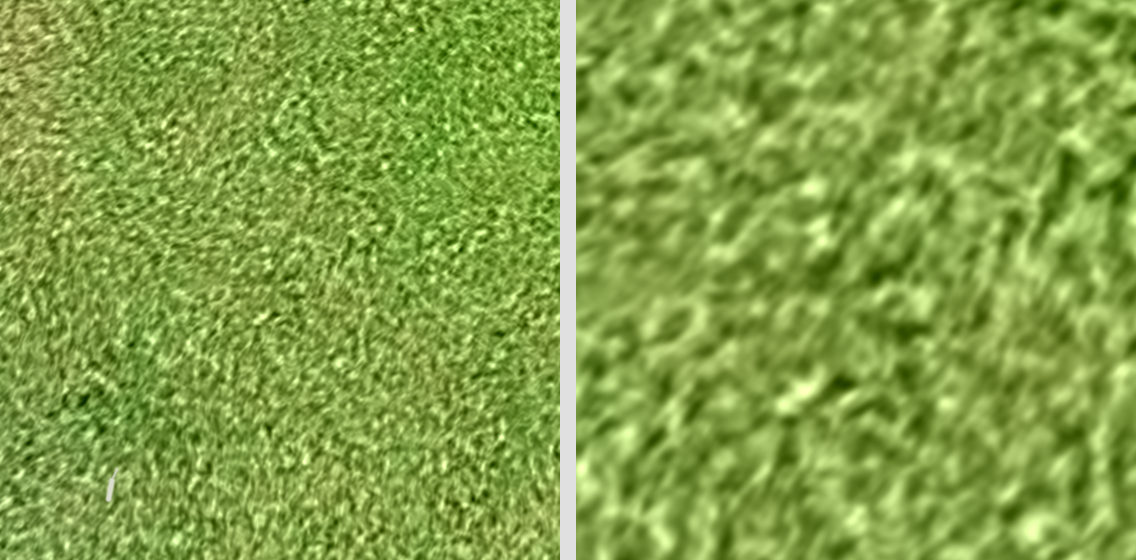
Left, the full canvas; right, a detail of the centre.
Reproduce this texture procedurally as a Shadertoy shader.

```glsl
// Sunlit mown lawn: short slanted blades, uneven green and dry patches, one pale fleck.

vec2 hash22(vec2 p) {
    vec3 q = fract(vec3(p.xyx) * vec3(0.1031, 0.1030, 0.0973));
    q += dot(q, q.yzx + 33.33);
    return fract((q.xx + q.yz) * q.zy);
}

float cornerSlope(vec2 cell, vec2 offset) {
    return dot(hash22(cell) * 2.0 - 1.0, offset);
}

float gradientNoise(vec2 p) {
    vec2 i = floor(p), f = p - i;
    vec2 u = f * f * f * (f * (f * 6.0 - 15.0) + 10.0);
    vec2 e = vec2(1.0, 0.0);
    return mix(mix(cornerSlope(i, f), cornerSlope(i + e, f - e), u.x),
               mix(cornerSlope(i + e.yx, f - e.yx), cornerSlope(i + 1.0, f - 1.0), u.x), u.y);
}

// Streaks running along the given angle, with a finer second octave
float blades(vec2 p, float angle, float seed) {
    vec2 along = vec2(cos(angle), sin(angle));
    vec2 q = vec2(dot(p, along), dot(p, vec2(-along.y, along.x)));
    q = q * vec2(41.0, 68.0) + 200.0 + seed * 37.3;
    return gradientNoise(q) + 0.5 * gradientNoise(q * 1.8 + 71.7);
}

// Blend of blade directions: steep at the bottom, flatter further up
float lawn(vec2 p, vec2 uv, float farGreen) {
    float lean = 1.12 - 0.45 * uv.y + 0.9 * gradientNoise(uv * 4.0 + 90.0);
    float sum = 0.0, power = 0.0;
    for (int i = 0; i < 5; i++) {
        float angle = 0.3 + 0.35 * float(i);
        float weight = exp(-pow((angle - lean) / 0.33, 2.0));
        sum += weight * blades(p, angle, float(i));
        power += weight * weight;
    }
    // Crossing blades make the far turf less directional
    float crossing = 0.35 + 0.5 * farGreen;
    sum += crossing * blades(p, 2.5, 7.0);
    return sum * inversesqrt(power + crossing * crossing);
}

// Distance to a segment
float segmentDistance(vec2 p, vec2 a, vec2 b) {
    vec2 d = b - a;
    return length(p - a - d * clamp(dot(p - a, d) / dot(d, d), 0.0, 1.0));
}

void mainImage(out vec4 fragColor, in vec2 fragCoord) {
    vec2 uv = fragCoord / iResolution.y;

    // Mild perspective and a wobble that bends the blades
    vec2 p = vec2((uv.x - 0.5) * (1.0 + 0.2 * uv.y), uv.y + 0.12 * uv.y * uv.y);
    p += 0.006 * vec2(gradientNoise(uv * 28.0 + 11.0), gradientNoise(uv * 28.0 + 53.0));

    // Broad zones of the turf
    float farGreen = smoothstep(0.6, 0.05, length(uv - vec2(0.97, 0.83)));
    float dryCorner = smoothstep(0.35, 0.0, length((uv - vec2(0.0, 0.92)) * vec2(1.6, 0.7)));
    float coolCorner = smoothstep(0.5, 0.0, length(uv - vec2(0.05, 0.12)));
    float dryPatch = gradientNoise(uv * 6.0 + 31.0) + 0.5 * gradientNoise(uv * 14.0 + 5.0);
    float shade = gradientNoise(uv * 5.0 + 140.0) + 0.8 * gradientNoise(uv * 13.0 + 62.0);

    vec3 color = vec3(0.516, 0.628, 0.28);
    color += farGreen * vec3(-0.05, 0.01, -0.06);
    color += dryCorner * vec3(0.035, -0.03, 0.02);
    color += coolCorner * vec3(-0.04, -0.03, 0.01);
    color += dryPatch * vec3(0.07, 0.01, 0.03) + shade * 0.08;

    // Blade light and shadow, with slightly stronger highlights
    float grain = lawn(p, uv, farGreen);
    float contrast = 0.61 + 0.25 * gradientNoise(uv * 9.0 + 17.0);
    float light = grain * contrast + 0.15 * (grain * grain - 0.035);
    color += light * vec3(1.0, 1.0, 0.95);

    // Pale fleck lying in the grass
    float fleck = segmentDistance(uv, vec2(0.194, 0.109), vec2(0.2, 0.142));
    fleck = min(fleck, segmentDistance(uv, vec2(0.2, 0.142), vec2(0.209, 0.162)) + 0.003);
    color = mix(color, vec3(0.86, 0.87, 0.8), smoothstep(0.008, 0.002, fleck));

    fragColor = vec4(clamp(color, 0.0, 1.0), 1.0);
}
```
